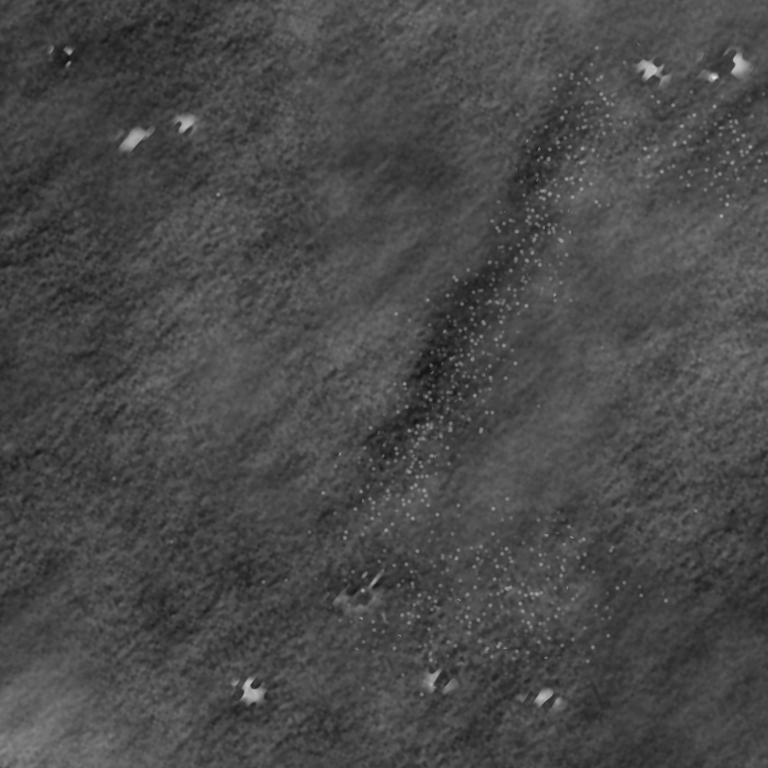
Reproduce this texture procedurally as a WebGL 1 fragment shader.

```glsl
precision highp float;
// Dark weathered rock: slanted grain, a gritty diagonal furrow and pale flaked patches.
uniform vec2 u_resolution;

const float BASE_GREY = 0.278;
const vec2 FURROW_START = vec2(0.45, 0.34);
const vec2 FURROW_DIR = vec2(0.46, 0.888);

float hash(vec2 p) {
  vec3 q = fract(vec3(p.xyx) * 0.1031);
  q += dot(q, q.yzx + 33.33);
  return fract((q.x + q.y) * q.z);
}

vec2 hash2(vec2 p) {
  return vec2(hash(p), hash(p + 71.7));
}

float noise(vec2 p) {
  vec2 i = floor(p), f = fract(p);
  f = f * f * (3.0 - 2.0 * f);
  return mix(mix(hash(i), hash(i + vec2(1.0, 0.0)), f.x),
             mix(hash(i + vec2(0.0, 1.0)), hash(i + vec2(1.0, 1.0)), f.x), f.y);
}

float fbm(vec2 p) {
  float sum = 0.0, amp = 0.5;
  for (int i = 0; i < 4; i++) {
    sum += amp * noise(p);
    p = mat2(0.8, 0.6, -0.6, 0.8) * p * 2.03 + 17.3;
    amp *= 0.5;
  }
  return sum / 0.9375;
}

vec2 rotate(vec2 p, float angle) {
  float c = cos(angle), s = sin(angle);
  return vec2(c * p.x + s * p.y, c * p.y - s * p.x);
}

// Soft round stain: 1 at the centre, fading with the radii.
float stain(vec2 p, vec2 centre, vec2 radii) {
  vec2 d = (p - centre) / radii;
  return exp(-dot(d, d));
}

// Small bright specks, one jittered dot per cell.
float specks(vec2 p, float density) {
  vec2 cell = floor(p);
  float sum = 0.0;
  for (int y = -1; y <= 1; y++) {
    for (int x = -1; x <= 1; x++) {
      vec2 id = cell + vec2(float(x), float(y));
      float dotShape = 1.0 - smoothstep(0.1, 0.6, length(p - id - hash2(id)));
      sum += dotShape * step(hash(id + 31.0), density) * hash(id + 53.0);
    }
  }
  return min(sum, 1.0);
}

// Coverage of the scattered pale patches.
float palePatches(vec2 p) {
  float cover = 0.0;
  for (int i = 0; i < 9; i++) {
    float k = float(i);
    vec2 h = hash2(vec2(k * 7.3 + 2.0, k * 3.1 + 5.0));
    float edge = step(0.5, fract(k * 0.382));
    vec2 centre = vec2(fract(k * 0.618 + 0.24), mix(0.81 + 0.17 * h.x, 0.02 + 0.24 * h.y, edge));
    float size = mix(0.022, 0.04, h.y);
    cover = max(cover, stain(p, centre, vec2(size, size * 0.7)) * mix(0.6, 1.0, h.x));
  }
  return cover;
}

void main() {
  vec2 p = gl_FragCoord.xy / u_resolution;
  vec2 warped = p + 0.05 * (vec2(fbm(p * 9.0), fbm(p * 9.0 + 40.0)) - 0.5);
  vec2 slanted = rotate(p, 0.75);

  // Broad light and dark stains
  float grey = BASE_GREY + 0.2 * (fbm(p * 4.0 + 8.0) - 0.5);
  grey += 0.035 * stain(warped, vec2(0.35, 0.75), vec2(0.35, 0.25));
  grey += 0.04 * stain(warped, vec2(0.85, 0.55), vec2(0.17, 0.25));
  grey += 0.13 * stain(warped, vec2(0.03, 0.02), vec2(0.15, 0.1));
  grey -= 0.09 * stain(warped, vec2(0.06, 0.97), vec2(0.15, 0.1));
  grey -= 0.07 * stain(warped, vec2(0.95, 0.84), vec2(0.14, 0.06));
  grey -= 0.05 * stain(warped, vec2(0.68, 0.25), vec2(0.15, 0.07));
  grey -= 0.04 * stain(warped, vec2(0.9, 0.13), vec2(0.25, 0.09));
  grey -= 0.09 * stain(warped, vec2(0.34, 0.075), vec2(0.05, 0.03));

  // Furrow: soft shadow on its left side, grit on its right
  vec2 fromStart = warped - FURROW_START;
  float along = dot(fromStart, FURROW_DIR);
  float across = dot(fromStart, vec2(FURROW_DIR.y, -FURROW_DIR.x));
  float span = smoothstep(-0.08, 0.1, along) * (1.0 - smoothstep(0.55, 0.72, along));
  float shadow = smoothstep(-0.03, 0.012, across) * (1.0 - smoothstep(0.015, 0.1, across));
  grey -= 0.095 * span * shadow;
  float grit = span * stain(vec2(across, 0.0), vec2(0.048, 0.0), vec2(0.045, 1.0));
  grit = max(grit, 0.7 * stain(warped, vec2(0.64, 0.24), vec2(0.15, 0.08)));
  grit = max(grit, 0.6 * stain(warped, vec2(0.93, 0.8), vec2(0.1, 0.06)));

  // Slanted mottling and embossed fine grain
  grey += 0.17 * (fbm(slanted * vec2(17.0, 34.0)) - 0.5);
  vec2 grain = slanted * vec2(95.0, 150.0);
  float relief = noise(grain) - noise(grain + vec2(0.3, 0.9));
  float roughness = mix(0.6, 1.2, smoothstep(0.3, 0.7, fbm(p * 6.0 + 21.0)));
  grey += roughness * (0.07 * relief + 0.1 * (noise(rotate(p, 0.4) * 215.0) - 0.5));
  grey += 0.26 * specks(p * 150.0, 0.55 * grit);

  // Pale flakes with dark gaps
  float flakes = smoothstep(0.42, 0.72, noise(rotate(p, 0.9) * vec2(75.0, 130.0)));
  float pale = smoothstep(0.12, 0.75, palePatches(warped));
  grey += pale * (0.48 * flakes - 0.04);

  gl_FragColor = vec4(vec3(clamp(grey, 0.09, 0.9)), 1.0);
}
```
